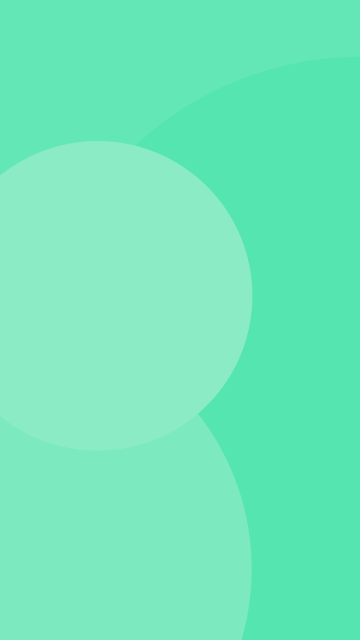
Give the GLSL for this background, as a Shadertoy shader.

```glsl
// Flat mint backdrop with three large overlapping opaque discs.

const vec3 MINT       = vec3(0.390, 0.906, 0.718);
const vec3 DEEP_MINT  = vec3(0.335, 0.898, 0.694);
const vec3 SOFT_MINT  = vec3(0.488, 0.914, 0.749);
const vec3 PALE_MINT  = vec3(0.546, 0.920, 0.769);

// Signed distance to a circle, negative inside
float circleDistance(vec2 p, vec2 center, float radius) {
    return length(p - center) - radius;
}

// Paints a disc over the base colour with an edge one pixel wide
vec3 paintDisc(vec3 base, vec3 tint, vec2 p, vec2 center, float radius, float pixel) {
    float d = circleDistance(p, center, radius);
    return mix(base, tint, clamp(0.5 - d / pixel, 0.0, 1.0));
}

void mainImage(out vec4 fragColor, in vec2 fragCoord) {
    // Canvas width is one unit
    float pixel = 1.0 / iResolution.x;
    vec2 p = fragCoord * pixel;

    // Discs from back to front
    vec3 color = MINT;
    color = paintDisc(color, DEEP_MINT, p, vec2(1.000, 0.706), 0.914, pixel);
    color = paintDisc(color, SOFT_MINT, p, vec2(0.000, 0.197), 0.699, pixel);
    color = paintDisc(color, PALE_MINT, p, vec2(0.271, 0.956), 0.430, pixel);

    fragColor = vec4(color, 1.0);
}
```
